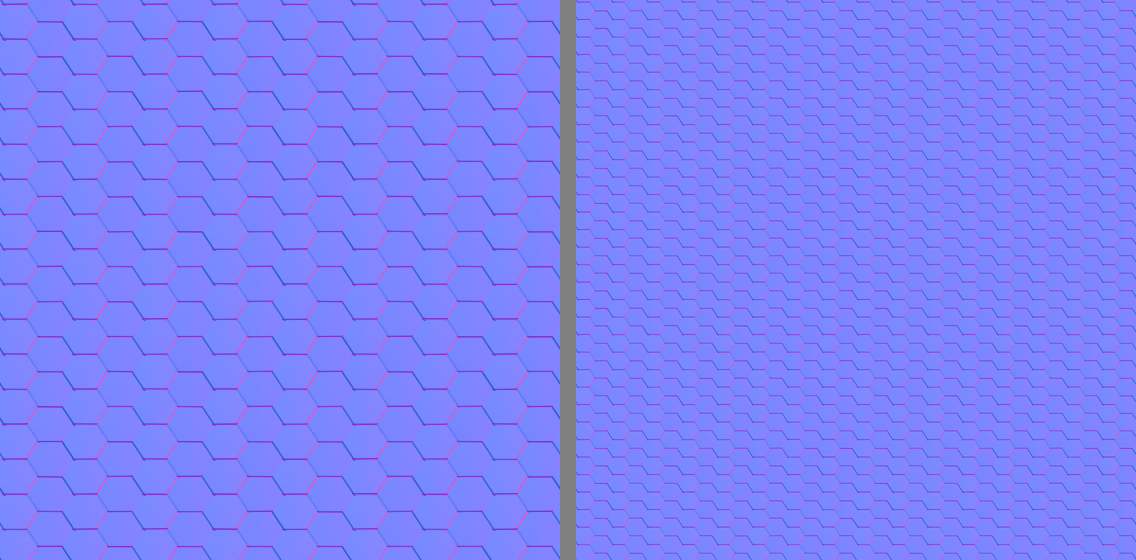
Left, the tile; right, the same tile 2 across and 2 down.
Give the GLSL for this texture map, as a WebGL 2 fragment shader.

```glsl
#version 300 es
precision highp float;
// Tangent-space normal map of overlapping hexagonal scales in 16 columns and 16 rows.

uniform vec2 u_resolution;
out vec4 fragColor;

const float COUNT = 16.0;
const float TAU = 6.2831853;
const vec2 SHIFT = vec2(0.42, 0.84);
const vec2 HEX_SCALE = vec2(0.8660254, 1.0);
const float HALF_LINE = 0.020;

const vec3 FLAT_BLUE = vec3(0.495, 0.527, 1.0);
const vec3 BOTTOM_PURPLE = vec3(0.49, 0.20, 0.78);
const vec3 LEFT_NAVY = vec3(0.19, 0.34, 0.80);
const vec3 RIGHT_PINK = vec3(0.82, 0.36, 0.81);

float hash(vec2 id, float seed) {
    return fract(sin(dot(id, vec2(12.99, 78.23)) + seed * 37.7) * 4375.85);
}

// Closest centre of a lattice with period (2, 1).
vec2 nearestCentre(vec2 p, vec2 offset) {
    vec2 period = vec2(2.0, 1.0);
    return round((p - offset) / period) * period + offset;
}

// Inward distance from the hexagon side that faces the given direction.
float sideDistance(vec2 local, vec2 facing) {
    return 0.5 - dot(local, facing);
}

float lineMask(float d, float inset, float blur) {
    return 1.0 - smoothstep(HALF_LINE - blur, HALF_LINE + blur, abs(d - inset));
}

// Layered sines with whole periods across the canvas.
float ripple(vec2 uv) {
    float sum = 0.0;
    float amplitude = 0.5;
    vec2 waves = vec2(13.0, 19.0);
    for (int i = 0; i < 4; i++) {
        sum += amplitude * sin(TAU * waves.x * uv.x + 2.0 * sin(TAU * waves.y * uv.y))
                         * cos(TAU * (waves.y * uv.y - waves.x * uv.x));
        waves = waves.yx * 2.0 + vec2(1.0, 3.0);
        amplitude *= 0.6;
    }
    return sum;
}

// Gentle sideways curve with a faint ridge down the middle of each column.
vec3 scaleSurface(vec2 local, vec2 id, float raised, float blur) {
    float ridge = mix(0.10, 0.55, hash(vec2(id.x, 3.0), 1.0));
    float crease = smoothstep(-blur, blur, local.x - 0.03) - 0.5;
    float bend = local.x * mix(0.9, 1.25, raised) + ridge * crease;
    vec3 color = FLAT_BLUE + vec3(0.040, -0.012, 0.0) * bend;
    color.g += 0.010 * (raised - 0.5) + 0.012 * local.y;
    color.rg += 0.008 * (vec2(hash(id, 2.0), hash(id, 3.0)) - 0.5);
    return color;
}

void main() {
    vec2 uv = gl_FragCoord.xy / u_resolution;
    vec2 p = uv * COUNT - SHIFT;
    float blur = 0.55 * COUNT / min(u_resolution.x, u_resolution.y);

    // Choose between raised columns and the lower columns between them.
    vec2 high = nearestCentre(p, vec2(0.0, 0.5));
    vec2 low = nearestCentre(p, vec2(1.0, 0.0));
    float raised = step(length((p - high) * HEX_SCALE), length((p - low) * HEX_SCALE));
    vec2 centre = mix(low, high, raised);
    vec2 local = (p - centre) * HEX_SCALE;
    vec2 id = mod(centre, COUNT);

    vec3 color = scaleSurface(local, id, raised, blur) + vec3(0.004, 0.004, 0.0) * ripple(uv);

    // Small differences in seam position and tilt.
    float inset = 0.034 + 0.018 * hash(id, 4.0);
    float tilt = 0.03 * (hash(id, 5.0) - 0.5);
    float left = lineMask(sideDistance(local, vec2(-0.866, -0.5)), 0.036, blur);
    float right = lineMask(sideDistance(local, vec2(0.866, -0.5)), 0.036, blur);
    float bottom = lineMask(sideDistance(local, vec2(0.0, -1.0)) + tilt * local.x, inset, blur);

    // Lower columns keep faint sides, with a short pink hook at the right corner.
    float hook = 1.0 - smoothstep(-0.46, -0.34, local.y);
    float leftPower = mix(0.28, mix(0.75, 1.0, hash(id, 6.0)), raised);
    float rightPower = mix(mix(0.10, 0.75, hook), mix(0.65, 1.0, hash(id, 7.0)), raised);
    float bottomPower = mix(0.82, 1.0, hash(id, 8.0));

    color = mix(color, LEFT_NAVY, left * leftPower);
    color = mix(color, RIGHT_PINK, right * rightPower);
    color = mix(color, BOTTOM_PURPLE, bottom * bottomPower);
    fragColor = vec4(color, 1.0);
}
```
